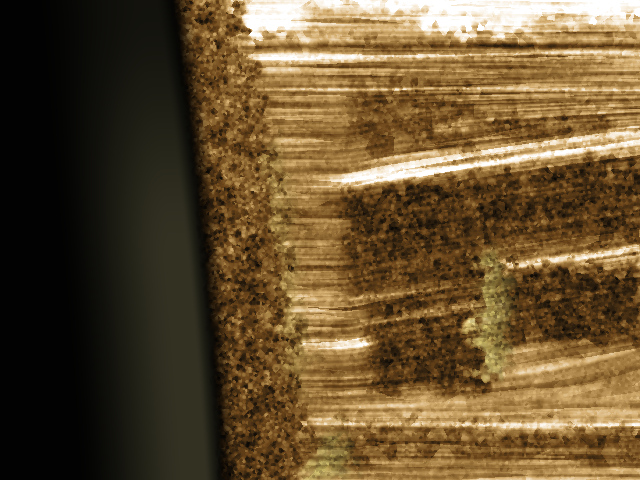
Reproduce this texture procedurally as a Shadertoy shader.

```glsl
// Scratched, pitted brass plate with a rough worn rim beside a dark background.

float hash(vec2 c) {
    vec3 q = fract(c.xyx * 0.1031);
    q += dot(q, q.yzx + 33.33);
    return fract((q.x + q.y) * q.z);
}

// Cellular noise: x = distance to nearest point, y = random value of its cell.
vec2 cells(vec2 p) {
    vec2 base = floor(p), nearest = vec2(2.0, 0.0);
    for (int j = -1; j <= 1; j++)
    for (int i = -1; i <= 1; i++) {
        vec2 c = base + vec2(i, j);
        float d = length(c + vec2(hash(c), hash(c + 57.3)) - p);
        if (d < nearest.x) nearest = vec2(d, hash(c + 19.7));
    }
    return nearest;
}

// Signed grain that fades out toward each cell border.
float grain(vec2 p) {
    vec2 c = cells(p);
    return (c.y * 2.0 - 1.0) * (1.0 - smoothstep(0.25, 0.85, c.x));
}

// Glowing line from a to b with soft ends.
float streak(vec2 p, vec2 a, vec2 b, float width) {
    float along = (p.x - a.x) / (b.x - a.x);
    float d = (p.y - mix(a.y, b.y, along)) / width;
    return exp(-d * d) * smoothstep(-0.04, 0.12, along) * (1.0 - smoothstep(0.88, 1.04, along));
}

// Soft rectangular stain.
float stain(vec2 p, vec2 center, vec2 halfSize) {
    vec2 q = abs(p - center) - halfSize;
    float d = length(max(q, 0.0)) + min(max(q.x, q.y), 0.0);
    return 1.0 - smoothstep(-0.025, 0.035, d);
}

vec3 brass(float t) {
    vec3 c = mix(vec3(0.04, 0.03, 0.02), vec3(0.19, 0.13, 0.06), clamp(t, 0.0, 1.0));
    c = mix(c, vec3(0.42, 0.27, 0.10), clamp(t - 1.0, 0.0, 1.0));
    c = mix(c, vec3(0.62, 0.47, 0.24), clamp(t - 2.0, 0.0, 1.0));
    c = mix(c, vec3(0.84, 0.69, 0.45), clamp(t - 3.0, 0.0, 1.0));
    c = mix(c, vec3(0.96, 0.90, 0.80), clamp(t - 4.0, 0.0, 1.0));
    return mix(c, vec3(1.0), clamp(t - 5.0, 0.0, 1.0));
}

void mainImage(out vec4 fragColor, in vec2 fragCoord) {
    vec2 p = fragCoord / iResolution.y;
    float fine = grain(p * 135.0), medium = grain(p * 62.0), coarse = grain(p * 24.0);
    float speckle = 0.8 * fine + 0.7 * medium + 0.4 * coarse;
    vec2 w = p + 0.018 * vec2(coarse + medium, medium - coarse);

    // Scratch direction tilts in the middle of the plate
    float tilt = 0.14 * smoothstep(0.68, 0.8, p.x) * smoothstep(0.12, 0.3, p.y)
               * (1.0 - smoothstep(0.72, 0.84, p.y));
    float s = p.y - tilt * (p.x - 0.69);
    float scratch = grain(vec2(p.x * 3.0, s * 70.0)) + 0.8 * grain(vec2(p.x * 6.0 + 9.0, s * 140.0))
                  + 0.25 * sin(s * 410.0 + 2.0 * sin(s * 93.0 + p.x));

    // Dark corroded stains
    float dark = stain(w, vec2(0.86, 0.755), vec2(0.12, 0.055)) * 0.65;
    dark = max(dark, stain(w, vec2(1.13, 0.735), vec2(0.13, 0.018)) * 0.8);
    dark = max(dark, stain(w - vec2(0.0, 0.13 * (p.x - 1.05)), vec2(1.06, 0.555), vec2(0.34, 0.075)));
    dark = max(dark, stain(w, vec2(0.86, 0.45), vec2(0.13, 0.08)) * 0.85);
    dark = max(dark, stain(w, vec2(0.88, 0.29), vec2(0.11, 0.095)));
    dark = max(dark, stain(w, vec2(1.19, 0.365), vec2(0.15, 0.075)) * 1.1);
    dark = max(dark, stain(w, vec2(1.04, 0.075), vec2(0.33, 0.025)) * 0.7);

    // Plate tone: scratches on clean metal, speckle on stains
    float tone = 3.1 + 0.35 * smoothstep(0.75, 0.95, p.y);
    tone += scratch * mix(0.85, 0.3, min(dark, 1.0)) + speckle * mix(0.4, 0.85, min(dark, 1.0));
    tone -= 1.55 * dark;

    // Blown-out upper margin with tan islands and a dark groove below
    float island = max(stain(w, vec2(0.77, 0.955), vec2(0.12, 0.025)), stain(w, vec2(1.24, 0.945), vec2(0.12, 0.018)));
    tone += smoothstep(0.905, 0.96, w.y) * (2.6 - 2.2 * island);
    tone -= 1.8 * streak(p, vec2(0.5, 0.907), vec2(1.45, 0.902), 0.007);

    // Bright polished scratches
    float shine = 1.7 * streak(p, vec2(0.48, 0.878), vec2(1.45, 0.887), 0.009);
    shine += 1.4 * streak(p, vec2(0.52, 0.815), vec2(1.45, 0.812), 0.004);
    shine += 2.6 * streak(p, vec2(0.66, 0.614), vec2(1.45, 0.727), 0.014);
    shine += 1.6 * streak(p, vec2(0.74, 0.655), vec2(1.45, 0.746), 0.009);
    shine += 2.0 * streak(p, vec2(1.0, 0.443), vec2(1.45, 0.497), 0.011);
    shine += 2.0 * streak(p, vec2(0.73, 0.325), vec2(1.01, 0.367), 0.008);
    shine += 1.3 * streak(p, vec2(0.72, 0.375), vec2(1.01, 0.41), 0.004);
    shine += 2.0 * streak(p, vec2(0.61, 0.284), vec2(0.78, 0.286), 0.012);
    shine += 1.6 * streak(p, vec2(0.6, 0.12), vec2(1.45, 0.112), 0.009);
    shine += 1.4 * streak(p, vec2(0.9, 0.73), vec2(0.98, 0.738), 0.009);
    tone += shine * (0.85 + 0.3 * scratch + 0.2 * fine);

    // Rough rim between the plate and the background
    float edge = 0.46 - 0.06 * p.y - 0.04 * p.y * p.y;
    float rimEnd = 0.632 - 0.14 * p.y * p.y;
    float rim = 1.0 - smoothstep(rimEnd - 0.025, rimEnd + 0.02, w.x);
    float across = clamp((p.x - edge) / (rimEnd - edge), 0.0, 1.0);
    float rimTone = 1.35 + 0.65 * across + 0.7 * p.y + 1.1 * speckle;
    vec3 color = brass(mix(tone, rimTone, rim));

    // Green patina
    float patina = stain(w, vec2(1.025, 0.35), vec2(0.02, 0.11)) + stain(w, vec2(0.685, 0.045), vec2(0.025, 0.04))
                 + 0.5 * stain(w, vec2(rimEnd, 0.45), vec2(0.008, 0.25));
    color = mix(color, vec3(0.56, 0.57, 0.30) * (1.0 + 0.5 * speckle), 0.5 * min(patina, 1.0));

    // Out-of-focus background
    float d = p.x - edge;
    float glow = smoothstep(-0.31, -0.06, d) * (1.0 - 0.65 * smoothstep(0.45, 1.0, p.y));
    vec3 backdrop = mix(vec3(0.006), vec3(0.20, 0.195, 0.135), glow);
    backdrop *= 1.0 - 0.65 * smoothstep(-0.035, 0.0, d);
    color *= smoothstep(-0.01, 0.045, d);
    color = mix(backdrop, color, smoothstep(-0.008, 0.01, d + 0.004 * medium));
    fragColor = vec4(clamp(color, 0.0, 1.0), 1.0);
}
```
